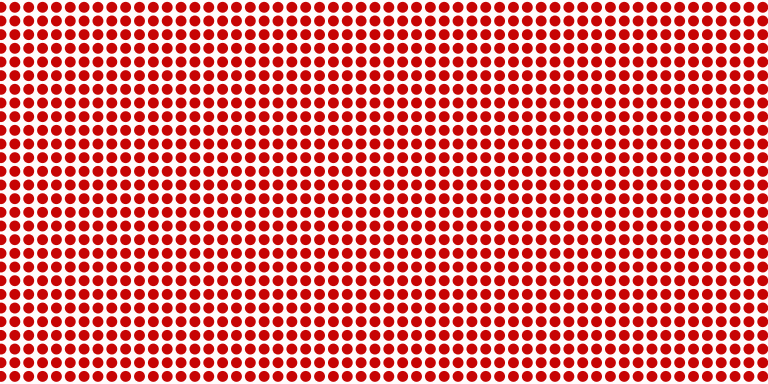
Write a Shadertoy shader that draws this pattern.

```glsl
const vec3 PAPER = vec3(1.0, 0.99, 0.99);
const vec3 RED = vec3(0.78, 0.015, 0.015);

// Offset from the nearest point of a grid
vec2 gridOffset(vec2 p, vec2 firstCenter, vec2 pitch) {
    vec2 cell = (p - firstCenter) / pitch;
    return (fract(cell + 0.5) - 0.5) * pitch;
}

float circleDistance(vec2 p, float radius) {
    return length(p) - radius;
}

// Coverage of a shape, ramped over one pixel
float coverage(float dist, float pixel) {
    return clamp(0.5 - dist / pixel, 0.0, 1.0);
}

void mainImage(out vec4 fragColor, in vec2 fragCoord) {
    // Canvas height is one unit
    float pixel = 1.0 / iResolution.y;
    vec2 uv = fragCoord * pixel;

    // Dots across and down the 2:1 canvas
    vec2 repeats = vec2(55.45, 28.09);
    vec2 pitch = vec2(2.0, 1.0) / repeats;
    vec2 topLeftDot = vec2(0.0026, 0.981);
    float radius = 0.01415;

    vec2 local = gridOffset(uv, topLeftDot, pitch);
    float dots = coverage(circleDistance(local, radius), pixel);

    fragColor = vec4(mix(PAPER, RED, dots), 1.0);
}
```
